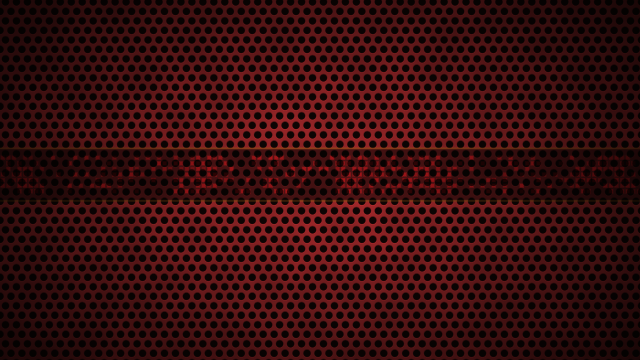
Give the GLSL for this texture, as a Shadertoy shader.

```glsl
// Red perforated metal sheet: staggered round holes with bevelled rims and a
// vignette, crossed by a dark display strip between two amber lines.
// Holes come from a row-offset lattice; wear from cellular noise and sines.

float hash(vec2 p) {
    p = fract(p * vec2(0.1031, 0.1137));
    p += dot(p, p.yx + 33.33);
    return fract((p.x + p.y) * p.x * 17.0);
}

// Distance to the nearest jittered feature point
float cellular(vec2 p) {
    vec2 cell = floor(p);
    float nearest = 2.0;
    for (int y = -1; y <= 1; y++)
    for (int x = -1; x <= 1; x++) {
        vec2 id = cell + vec2(x, y);
        vec2 point = id + vec2(hash(id + 50.0), hash(id + 91.0));
        nearest = min(nearest, length(p - point));
    }
    return nearest;
}

// Vector from the nearest hole centre, in units of the hole pitch
vec2 holeOffset(vec2 p) {
    vec2 q = (p - vec2(0.0, 0.0185)) / 0.03046;
    float row = floor(q.y / 0.866 + 0.5);
    q.x += 0.5 * mod(row, 2.0);
    return vec2(fract(q.x + 0.5) - 0.5, q.y - row * 0.866);
}

// Scattered square lamps, thinned out by slow waves along the strip
float lamps(vec2 p, float pixel) {
    const float pitch = 0.0155;
    vec2 q = (p - vec2(0.0, 0.461)) / pitch;
    vec2 id = floor(q);
    float inside = step(0.0, id.y) * step(id.y, 6.0);
    float density = 0.42 + 0.18 * sin(id.x * 0.42) + 0.12 * sin(id.x * 0.17 + 2.0);
    float lit = step(hash(id + 7.0), density) * inside;
    vec2 d = abs(fract(q) - 0.5);
    float edge = pixel / pitch;
    float square = 1.0 - smoothstep(0.36 - edge, 0.36 + edge, max(d.x, d.y));
    return lit * square * (0.55 + 0.45 * hash(id + 31.0));
}

void mainImage(out vec4 fragColor, in vec2 fragCoord) {
    float pixel = 1.0 / iResolution.y;
    vec2 p = fragCoord * pixel;
    vec2 c = 2.0 * fragCoord / iResolution.xy - 1.0;
    float light = exp(-dot(c * c, vec2(1.05, 0.75)));

    // Worn plate
    float grime = smoothstep(0.1, 0.8, cellular(p * 9.0));
    float streaks = sin(p.x * 23.0 + 3.0 * sin(p.y * 11.0)) * sin(p.y * 31.0 + p.x * 7.0);
    vec3 plate = vec3(0.60, 0.145, 0.155) * (0.90 + 0.12 * grime + 0.04 * streaks);

    // Holes, with a rim lit on its lower side
    vec2 offset = holeOffset(p);
    float r = length(offset);
    float edge = 0.75 * pixel / 0.03046;
    float metal = smoothstep(0.335 - edge, 0.335 + edge, r);
    float rim = exp(-pow((r - 0.37) / 0.04, 2.0));
    plate *= 1.0 - 0.20 * rim * offset.y / max(r, 0.01);
    vec3 color = mix(vec3(0.045, 0.016, 0.012), plate, metal);

    // Dark strip and its lamps
    float stripDist = abs(p.y - 0.515) - 0.073;
    float strip = 1.0 - smoothstep(-pixel, pixel, stripDist);
    color *= 1.0 - 0.52 * strip;
    color += vec3(0.38, 0.015, 0.025) * lamps(p, pixel) * strip * mix(0.45, 1.0, metal);

    // Amber border lines, dimmer over the holes
    float line = 1.0 - smoothstep(0.0023 - pixel, 0.0023 + pixel, abs(stripDist));
    color = mix(color, mix(vec3(0.30, 0.16, 0.04), vec3(0.60, 0.28, 0.10), metal), 0.85 * line);

    fragColor = vec4(color * light + vec3(0.008, 0.004, 0.003), 1.0);
}
```
